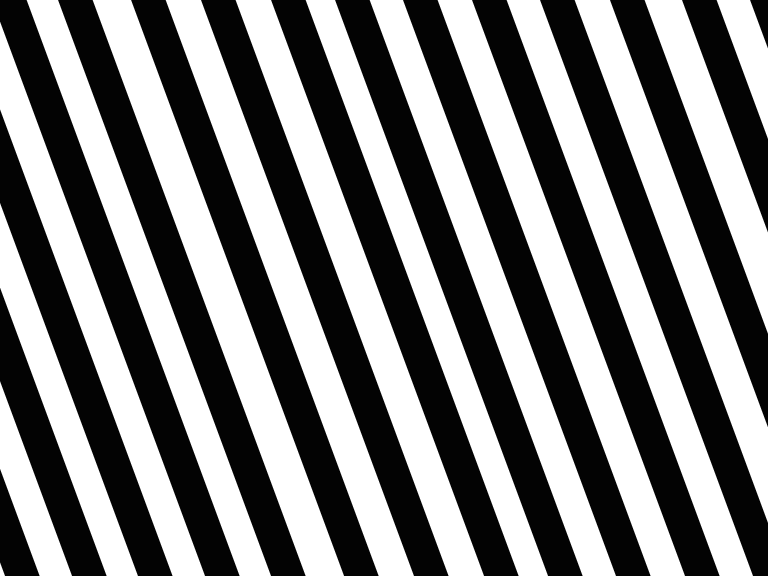
This pattern is drawn by a Shadertoy shader. Its source:

```glsl
// Slanted black stripes on white, equal in width and slightly uneven in spacing.

const float TAU = 6.2831853;
const vec3 INK = vec3(0.01);
const vec3 PAPER = vec3(1.0);

// All lengths are fractions of the canvas height.
const float SLOPE = 0.3698;        // sideways drift per unit of descent
const float PITCH = 0.1188;        // mean horizontal spacing
const float FIRST_CENTER = -0.3365; // center of stripe 0 along the top edge
const float HALF_WIDTH = 0.03003;  // horizontal half width
const float WANDER_CYCLE = 14.0;   // stripes before the wander recurs

// Sideways shift of one stripe: a short sum of harmonics.
float stripeWander(float index) {
    float angle = TAU * index / WANDER_CYCLE;
    vec4 slow = cos(angle * vec4(1, 2, 3, 4) + vec4(0.44, 0.25, -1.77, 1.31));
    vec3 fast = cos(angle * vec3(5, 6, 7) + vec3(2.22, -0.98, 0.0));
    float shift = dot(slow, vec4(0.87, 2.78, 0.66, 0.83))
                + dot(fast, vec3(0.36, 0.47, -0.44));
    return shift / 576.0;
}

// Signed perpendicular distance to the nearest stripe, negative inside.
float stripeDistance(vec2 p, float slope, float pitch, float halfWidth) {
    float along = p.x - slope * (1.0 - p.y) - FIRST_CENTER;
    float index = floor(along / pitch + 0.5);
    float offset = along - index * pitch - stripeWander(index);
    return (abs(offset) - halfWidth) * inversesqrt(1.0 + slope * slope);
}

// Coverage of a shape, smoothed over one pixel.
float coverage(float dist, float pixel) {
    return clamp(0.5 - dist / pixel, 0.0, 1.0);
}

void mainImage(out vec4 fragColor, in vec2 fragCoord) {
    float pixel = 1.0 / iResolution.y;
    float dist = stripeDistance(fragCoord * pixel, SLOPE, PITCH, HALF_WIDTH);
    fragColor = vec4(mix(PAPER, INK, coverage(dist, pixel)), 1.0);
}
```
